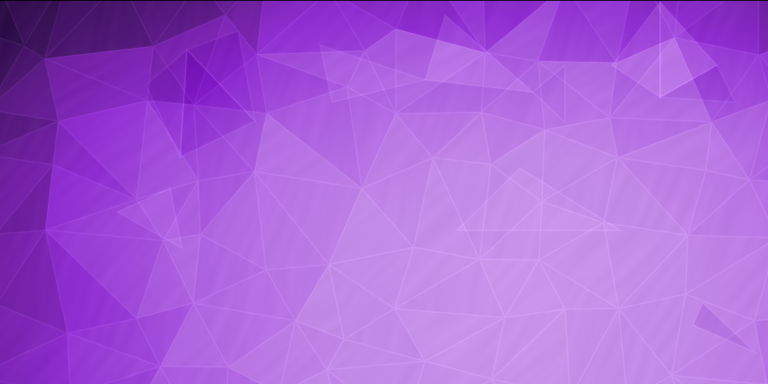
Give the GLSL for this background, as a WebGL 1 fragment shader.

```glsl
precision highp float;
// Low-poly violet backdrop: a jittered grid is split into triangles, each tinted
// from an off-centre oval glow that fades to deep purple at the upper left.
// Larger accent facets, fine pale seams and faint brushed streaks lie on top.
uniform vec2 u_resolution;

float hash(vec2 p) {
  return fract(sin(dot(p, vec2(127.1, 311.7))) * 4375.85);
}

// Gradient noise, roughly -0.7 to 0.7
float corner(vec2 cell, vec2 offset) {
  float angle = 6.2832 * hash(cell);
  return dot(vec2(cos(angle), sin(angle)), offset);
}

float noise(vec2 p) {
  vec2 i = floor(p), f = fract(p);
  vec2 u = f * f * (3.0 - 2.0 * f), e = vec2(1.0, 0.0);
  return mix(mix(corner(i, f), corner(i + e, f - e), u.x),
             mix(corner(i + e.yx, f - e.yx), corner(i + 1.0, f - 1.0), u.x), u.y);
}

// Oval distance from the glow, steeper above than below
float glowDistance(vec2 p) {
  vec2 d = p - vec2(1.36, 0.30);
  d.y *= d.y > 0.0 ? 1.7 : 0.6;
  return length(d);
}

vec3 ramp(float d) {
  vec3 c = mix(vec3(0.785, 0.585, 0.92), vec3(0.76, 0.54, 0.905), smoothstep(0.0, 0.45, d));
  c = mix(c, vec3(0.71, 0.44, 0.89), clamp((d - 0.45) / 0.30, 0.0, 1.0));
  c = mix(c, vec3(0.64, 0.32, 0.86), clamp((d - 0.75) / 0.23, 0.0, 1.0));
  c = mix(c, vec3(0.56, 0.18, 0.82), clamp((d - 0.98) / 0.20, 0.0, 1.0));
  c = mix(c, vec3(0.45, 0.13, 0.65), clamp((d - 1.18) / 0.18, 0.0, 1.0));
  c = mix(c, vec3(0.31, 0.09, 0.46), clamp((d - 1.36) / 0.19, 0.0, 1.0));
  return mix(c, vec3(0.17, 0.05, 0.27), clamp((d - 1.55) / 0.25, 0.0, 1.0));
}

float cross2(vec2 a, vec2 b) { return a.x * b.y - a.y * b.x; }

// Distance to the nearest side, positive inside the triangle
float triangle(vec2 p, vec2 a, vec2 b, vec2 c) {
  float side = sign(cross2(b - a, c - a));
  return side * min(cross2(normalize(b - a), p - a) * side,
         min(cross2(normalize(c - b), p - b) * side,
             cross2(normalize(a - c), p - c) * side)) * side;
}

float seam(float d) { return 1.0 - smoothstep(0.0, 0.004, abs(d)); }

vec2 vertex(vec2 cell) {
  return 0.18 * (cell + 0.72 * (vec2(hash(cell), hash(cell + 37.3)) - 0.5));
}

// Adds one mesh facet as colour times coverage
void addFacet(vec2 p, vec2 a, vec2 b, vec2 c, inout vec4 total) {
  float d = triangle(p, a, b, c), px = 0.7 / u_resolution.y;
  float cover = smoothstep(-px, px, d);
  if (cover <= 0.0) return;
  vec2 middle = (a + b + c) / 3.0;
  float tint = hash(floor(middle * 900.0)), angle = 0.5 + tint;
  vec2 along = vec2(cos(angle), sin(angle));
  float streak = noise(vec2(dot(p, along) * 4.0, cross2(along, p) * 45.0));
  vec3 col = ramp(glowDistance(mix(middle, p, 0.55)) + 0.15 * (tint - 0.5));
  col += 0.022 * streak + 0.035 * seam(d);
  total += vec4(col, 1.0) * cover;
}

// Lightens or darkens one large facet, strongest towards its first corner
void accent(inout vec3 col, vec2 p, vec2 a, vec2 b, vec2 c, float amount) {
  float d = triangle(p, a, b, c), px = 0.7 / u_resolution.y;
  float fade = 1.15 - 0.5 * length(p - a) / max(length(b - a), length(c - a));
  col += vec3(0.9, 1.3, 0.5) * amount * fade * smoothstep(-px, px, d);
  col += 0.035 * seam(d);
}

void main() {
  vec2 p = gl_FragCoord.xy / u_resolution.y;
  vec2 home = floor(p / 0.18);
  vec4 total = vec4(ramp(glowDistance(p)), 1.0) * 0.001;

  // Mesh: split each nearby cell along its shorter diagonal
  for (int j = -1; j <= 1; j++) {
    for (int i = -1; i <= 1; i++) {
      vec2 cell = home + vec2(float(i), float(j));
      vec2 a = vertex(cell), b = vertex(cell + vec2(1.0, 0.0));
      vec2 c = vertex(cell + 1.0), d = vertex(cell + vec2(0.0, 1.0));
      bool rising = length(c - a) < length(d - b);
      addFacet(p, a, b, rising ? c : d, total);
      addFacet(p, c, d, rising ? a : b, total);
    }
  }
  vec3 col = total.rgb / total.a;

  // Accent facets: upper left, top, right, then the lower area
  accent(col, p, vec2(0.487, 0.87), vec2(0.469, 0.591), vec2(0.664, 0.685), -0.06);
  accent(col, p, vec2(0.487, 0.87), vec2(0.469, 0.591), vec2(0.38, 0.779), -0.02);
  accent(col, p, vec2(0.62, 0.92), vec2(0.487, 0.87), vec2(0.664, 0.685), -0.025);
  accent(col, p, vec2(0.833, 0.883), vec2(1.107, 0.792), vec2(0.865, 0.734), 0.03);
  accent(col, p, vec2(1.159, 0.961), vec2(1.107, 0.792), vec2(1.388, 0.76), 0.055);
  accent(col, p, vec2(1.471, 0.83), vec2(1.388, 0.76), vec2(1.471, 0.682), -0.02);
  accent(col, p, vec2(1.719, 0.995), vec2(1.594, 0.83), vec2(1.719, 0.747), 0.06);
  accent(col, p, vec2(1.719, 0.995), vec2(1.867, 0.83), vec2(1.719, 0.747), 0.075);
  accent(col, p, vec2(1.867, 0.83), vec2(1.914, 0.734), vec2(1.719, 0.747), -0.03);
  accent(col, p, vec2(1.83, 0.211), vec2(1.966, 0.083), vec2(1.805, 0.154), -0.05);
  accent(col, p, vec2(1.354, 0.562), vec2(1.615, 0.4), vec2(1.19, 0.4), 0.015);
  accent(col, p, vec2(0.305, 0.448), vec2(0.474, 0.354), vec2(0.443, 0.51), 0.035);

  // Thin dark rule along the top
  col *= 1.0 - 0.8 * smoothstep(0.996, 0.999, p.y);
  gl_FragColor = vec4(col, 1.0);
}
```
